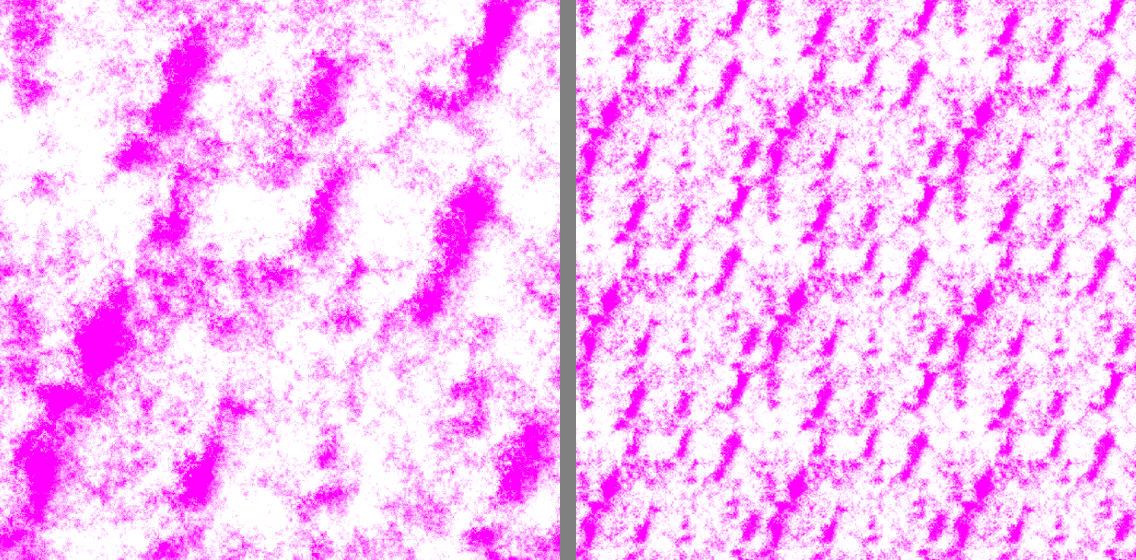
Left, the tile; right, the same tile 3 across and 3 down.
This pattern is drawn by a Shadertoy shader. Its source:

```glsl
#define INK vec3(1.0, 0.0, 1.0)
#define STAMP_GRID 4        // stamps across and down
#define BLOT_MASK 0xEC1B    // one bit per cell: blot if set, else dabs
#define STAMP_JITTER 0.6    // share of a stamp cell
#define BLOT_STRENGTH 1.18
#define SMUDGE_CELLS vec2(9.0, 7.0)
#define SMUDGE_SHEAR 2.0    // whole cells of lean over the canvas height
#define SMUDGE_AMOUNT 0.55
#define GRAIN_CELLS 16.0    // coarsest grain, doubled by each octave
#define GRAIN_OCTAVES 6
#define GRAIN_AMOUNT 0.63
#define BASE_INK 0.13

// Integer hash of a non-negative cell and a seed, 0 to 1
float hash(vec2 cell, int seed) {
    uint h = uint(cell.x) * 1597334673u ^ uint(cell.y) * 3812015801u ^ uint(seed) * 2798796415u;
    h = (h ^ (h >> 16)) * 2146121005u;
    h = (h ^ (h >> 15)) * 2221713035u;
    h ^= h >> 16;
    return float(h >> 8) / 16777216.0;
}

// Wraps a cell of the leaning lattice, undoing the lean on each vertical lap
vec2 wrapCell(vec2 cell, vec2 period, float shear) {
    float lap = floor(cell.y / period.y);
    cell += lap * vec2(shear, -period.y);
    return vec2(mod(cell.x, period.x), cell.y);
}

// Value noise centred on zero that repeats once over the canvas
float tiledNoise(vec2 uv, vec2 period, float shear, int seed) {
    vec2 p = uv * period - vec2(shear * uv.y, 0.0) + vec2(0.37, 0.71) * float(seed);
    vec2 cell = floor(p);
    vec2 f = p - cell;
    f = f * f * (3.0 - 2.0 * f);
    float a = hash(wrapCell(cell, period, shear), seed);
    float b = hash(wrapCell(cell + vec2(1.0, 0.0), period, shear), seed);
    float c = hash(wrapCell(cell + vec2(0.0, 1.0), period, shear), seed);
    float d = hash(wrapCell(cell + vec2(1.0, 1.0), period, shear), seed);
    return mix(mix(a, b, f.x), mix(c, d, f.x), f.y) - 0.5;
}

// Upright speckle, nearly as strong at the finest octave as at the coarsest
float grain(vec2 uv) {
    float sum = 0.0, amplitude = GRAIN_AMOUNT, cells = GRAIN_CELLS;
    for (int i = 0; i < GRAIN_OCTAVES; i++) {
        sum += amplitude * tiledNoise(uv, vec2(cells), 0.0, i + 1);
        amplitude *= 0.91;
        cells *= 2.0;
    }
    return sum;
}

// Soft ellipse whose long axis leans to the right
float softEllipse(vec2 p, vec2 radius, float lean) {
    vec2 q = vec2(p.x - lean * p.y, p.y) / radius;
    return exp(-dot(q, q));
}

// Long body, a foot at its lower left and a wisp at its upper right
float blot(vec2 p) {
    float body = softEllipse(p, vec2(0.041, 0.105), 0.3);
    float foot = 0.75 * softEllipse(p + vec2(0.07, 0.125), vec2(0.048, 0.036), 0.5);
    float wisp = 0.3 * softEllipse(p - vec2(0.05, 0.1), vec2(0.035, 0.03), 0.8);
    return max(body, max(foot, wisp));
}

// Upright trail of three faint dabs, the middle one widest
float dabs(vec2 p) {
    float upper = 0.42 * softEllipse(p - vec2(0.013, 0.09), vec2(0.018, 0.032), 0.2);
    float middle = 0.55 * softEllipse(p, vec2(0.036, 0.03), 0.6);
    float lower = 0.38 * softEllipse(p + vec2(0.0, 0.085), vec2(0.014, 0.026), 0.3);
    return max(middle, max(upper, lower));
}

// Jittered grid of stamps, measured by the shortest way around the tile
float stamps(vec2 uv) {
    float ink = 0.0;
    for (int j = 0; j < STAMP_GRID; j++) {
        for (int i = 0; i < STAMP_GRID; i++) {
            vec2 cell = vec2(i, j);
            vec2 jitter = vec2(hash(cell, 21), hash(cell, 22)) - 0.5;
            vec2 centre = (cell + 0.5 + STAMP_JITTER * jitter) / float(STAMP_GRID);
            vec2 offset = uv - centre;
            offset -= floor(offset + 0.5);
            offset /= mix(0.9, 1.05, hash(cell, 23));
            float strength = mix(0.9, 1.05, hash(cell, 24));
            bool isBlot = ((BLOT_MASK >> (j * STAMP_GRID + i)) & 1) == 1;
            ink = max(ink, strength * (isBlot ? blot(offset) : dabs(offset)));
        }
    }
    return BLOT_STRENGTH * ink;
}

void mainImage(out vec4 fragColor, in vec2 fragCoord) {
    vec2 uv = fragCoord / iResolution.xy;
    float smudge = SMUDGE_AMOUNT * tiledNoise(uv, SMUDGE_CELLS, SMUDGE_SHEAR, 9);
    float speckle = grain(uv);
    // Let the grain ruffle the stamp outlines
    vec2 ruffled = uv + 0.008 * vec2(speckle, -speckle);
    float density = clamp(BASE_INK + smudge + speckle + stamps(ruffled), 0.0, 1.0);
    // A curve above one keeps faint ink pale
    vec3 paper = vec3(1.0);
    fragColor = vec4(mix(paper, INK, pow(density, 1.5)), 1.0);
}
```
